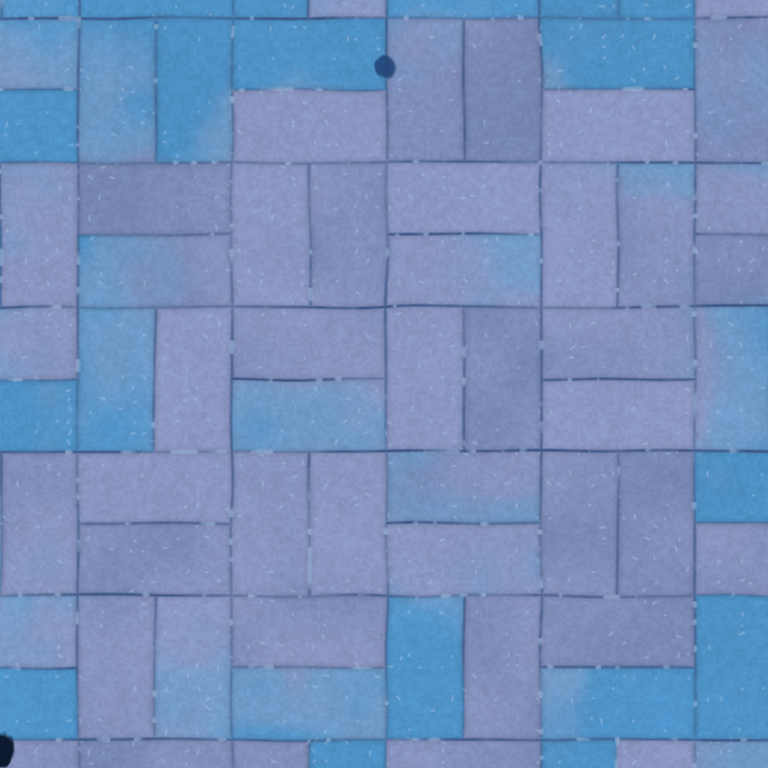
Reproduce this texture procedurally as a Shadertoy shader.

```glsl
// Weathered basket-weave brick paving in lavender and blue, with thin dark joints.
#define BLOCKS vec2(4.98, 5.32)   // two-brick blocks across and down
#define OFFSET vec2(0.494, 0.806) // part of a block cut off at left and bottom
#define JOINT 0.009               // half width of a joint, in blocks
#define WOBBLE 0.022              // unevenness of the joints
#define GRAIN 0.055               // strength of the fine surface grain
#define CHIP_GRID 72.0            // cells across that may hold a pale chip
#define CHIP_SHARE 0.13           // share of those cells that hold one

const vec3 LAVENDER = vec3(0.54, 0.59, 0.76);
const vec3 SHADED = vec3(0.48, 0.55, 0.73);
const vec3 PALE_BLUE = vec3(0.44, 0.61, 0.79);
const vec3 BLUE = vec3(0.31, 0.58, 0.79);
const vec3 JOINT_COLOR = vec3(0.23, 0.33, 0.52);
const vec3 CHIP_COLOR = vec3(0.66, 0.76, 0.89);
const vec3 DEBRIS_COLOR = vec3(0.12, 0.25, 0.45);

float hash(vec2 p) {
    vec3 q = fract(p.xyx * vec3(0.1031, 0.1030, 0.0973));
    q += dot(q, q.yzx + 33.33);
    return fract((q.x + q.y) * q.z);
}

float noise(vec2 p) {
    vec2 i = floor(p), f = fract(p);
    f = f * f * (3.0 - 2.0 * f);
    vec2 e = vec2(0.0, 1.0);
    return mix(mix(hash(i), hash(i + e.yx), f.x),
               mix(hash(i + e.xy), hash(i + e.yy), f.x), f.y);
}

// Brick colour: a random stain per brick, bluer away from the middle
vec3 brickColor(vec2 id, vec2 p, vec2 uv) {
    float border = smoothstep(0.15, 0.6, length(uv - vec2(0.58, 0.5)));
    float wash = 0.75 * noise(p * 1.3 + 17.0) + 0.25 * noise(p * 5.0);
    float stain = 0.55 * hash(id + 5.0) + 0.35 * border + 0.35 * wash;
    float blue = smoothstep(0.60, 0.98, stain);
    float shade = 0.6 * hash(id + 41.0) + 0.4 * noise(p * 2.5 + 63.0);
    vec3 base = mix(LAVENDER, SHADED, smoothstep(0.4, 0.95, shade));
    vec3 color = mix(base, PALE_BLUE, smoothstep(0.0, 0.5, blue));
    color = mix(color, BLUE, smoothstep(0.5, 0.95, blue));
    return color * mix(1.02, 0.96, shade);
}

// Short pale scratch at a random place and angle in each chosen cell
float chips(vec2 uv) {
    vec2 g = uv * CHIP_GRID, id = floor(g);
    vec2 center = 0.3 + 0.4 * vec2(hash(id + 3.0), hash(id + 11.0));
    float angle = 6.2832 * hash(id + 23.0);
    vec2 dir = vec2(cos(angle), sin(angle)), r = fract(g) - center;
    float reach = 0.2 * hash(id + 37.0);
    float d = length(r - dir * clamp(dot(r, dir), -reach, reach));
    return step(hash(id + 51.0), CHIP_SHARE) * smoothstep(0.19, 0.03, d);
}

float spot(vec2 uv, vec2 center, float radius) {
    float ragged = radius * (0.85 + 0.3 * noise(uv * 120.0));
    return 1.0 - smoothstep(ragged - 0.003, ragged + 0.003, length(uv - center));
}

void mainImage(out vec4 fragColor, in vec2 fragCoord) {
    vec2 uv = fragCoord / iResolution.xy;
    vec2 p = uv * BLOCKS + OFFSET;
    p += WOBBLE * (vec2(noise(p * 2.5 + 9.0), noise(p * 2.5 + 80.0)) - 0.5);

    // Split each block into two bricks, turning every other block
    vec2 block = floor(p), f = fract(p);
    bool lying = mod(block.x + block.y, 2.0) > 0.5;
    vec2 axis = lying ? vec2(0.0, 1.0) : vec2(1.0, 0.0);
    vec2 id = block * 2.0 + axis * step(0.5, f);
    vec2 edge = min(f, 1.0 - f);
    edge = mix(edge, min(edge, abs(f - 0.5)), axis);

    vec3 color = brickColor(id, p, uv);

    // Grain, pale chips and soft shading towards the joints
    float grain = 0.6 * noise(uv * 260.0) + 0.4 * noise(uv * 120.0 + 40.0);
    color *= 1.0 + GRAIN * 2.0 * (grain - 0.5);
    color = mix(color, CHIP_COLOR, 0.4 * chips(uv));
    color *= 1.0 - 0.07 * smoothstep(0.05, 0.0, min(edge.x, edge.y));

    // Joints fade in and out; level ones are darker than upright ones
    vec2 fade = vec2(noise(p * 1.7 + 7.0), noise(p * 1.7 + 31.0));
    vec2 strength = mix(vec2(0.3, 0.35), vec2(0.65, 0.95), smoothstep(0.3, 0.75, fade));
    strength *= 0.75 + 0.4 * noise(p * 14.0);
    vec2 soft = BLOCKS / iResolution.xy + 0.003;
    vec2 line = 1.0 - smoothstep(JOINT - soft, JOINT + soft, edge);
    vec2 joint = line * strength;
    color = mix(color, JOINT_COLOR, clamp(max(joint.x, joint.y), 0.0, 1.0));

    // Pale dust caught along some joints
    float dust = smoothstep(0.03, 0.0, min(edge.x, edge.y));
    dust *= smoothstep(0.76, 0.92, noise(p * 16.0 + 90.0));
    color = mix(color, CHIP_COLOR, 0.55 * dust);

    // Dark debris
    color = mix(color, DEBRIS_COLOR, 0.85 * spot(uv, vec2(0.502, 0.913), 0.014));
    color = mix(color, DEBRIS_COLOR * 0.4, spot(uv, vec2(-0.008, 0.022), 0.026));

    fragColor = vec4(color, 1.0);
}
```
